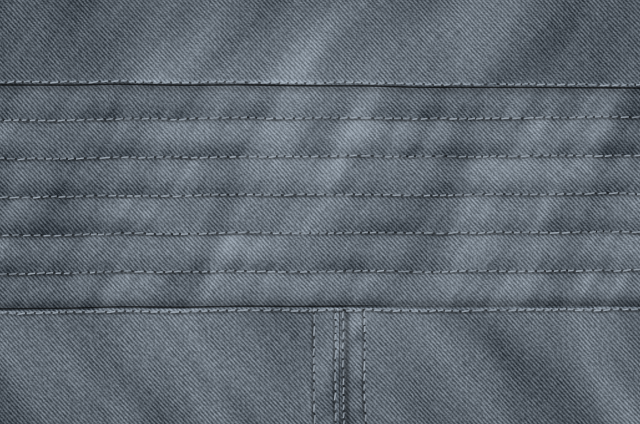
This texture is drawn by a Shadertoy shader. Its source:

```glsl
// Grey-blue twill cloth: a quilted band of stitched rows between two seams, with a vertical seam below.

const vec3 SHADOW_BLUE = vec3(0.20, 0.23, 0.26);
const vec3 LIGHT_BLUE  = vec3(0.52, 0.56, 0.60);
const vec3 THREAD      = vec3(0.64, 0.68, 0.72);

const float TOP_SEAM = 0.803;
const float LOW_SEAM = 0.272;
const float FIRST_ROW = 0.721;
const float ROW_PITCH = 0.0903;
const int   ROW_COUNT = 5;
const float STITCH = 0.0222;
const float SIDE_SEAM = 0.801;

float hash(vec2 p) {
    return fract(sin(dot(p, vec2(127.1, 311.7))) * 43758.5453);
}

float noise(vec2 p) {
    vec2 i = floor(p), f = fract(p);
    f = f * f * (3.0 - 2.0 * f);
    return mix(mix(hash(i), hash(i + vec2(1, 0)), f.x),
               mix(hash(i + vec2(0, 1)), hash(i + vec2(1, 1)), f.x), f.y);
}

float fbm(vec2 p) {
    return 0.55 * noise(p) + 0.3 * noise(p * 2.03 + 7.1) + 0.15 * noise(p * 4.1 + 3.7);
}

// Soft line of the given half width around zero
float line(float d, float halfWidth, float px) {
    return 1.0 - smoothstep(halfWidth - 0.7 * px, halfWidth + 0.7 * px, abs(d));
}

float bump(float d, float width) {
    return exp(-d * d / (width * width));
}

// Diagonal ribs falling to the right, broken up by uneven yarn and lint
float twill(vec2 p) {
    vec2 normal = vec2(0.731, 0.682);
    float along = dot(p, vec2(normal.y, -normal.x));
    float across = dot(p, normal) + 0.003 * noise(p * 14.0);
    float rib = sin(across * 6.28318 * 132.0);
    float yarn = noise(vec2(along * 170.0, across * 264.0)) - 0.5;
    float lint = noise(p * 340.0) - 0.5;
    return (0.19 + 0.14 * noise(p * 40.0)) * rib + 0.24 * yarn + 0.34 * lint;
}

// Lays one run of thread: broken groove, then thin dashes of uneven length, tone and slant
vec3 sewRun(vec3 cloth, float along, float across, float seed, float px) {
    float u = along / STITCH + 1.2 * noise(vec2(along * 11.0, seed));
    float id = floor(u), f = fract(u) - 0.5;
    float random = hash(vec2(id, seed));
    float sway = 0.003 * (noise(vec2(along * 24.0, seed + 4.0)) - 0.5);
    float d = across + sway + (random - 0.5) * 0.0016 - f * 0.0025;
    float dash = line(f, 0.28 + 0.16 * hash(vec2(seed, id)), px / STITCH) * line(d, 0.0017, px);
    float wear = noise(vec2(along * 31.0, seed + 9.0));
    cloth *= 1.0 - (0.14 + 0.24 * wear) * bump(across + sway + 0.004, 0.0032);
    cloth *= 1.0 - 0.45 * line(f - 0.5, 0.12, px / STITCH) * line(across + sway, 0.0022, px);
    cloth *= 1.0 - 0.45 * line(f + 0.5, 0.12, px / STITCH) * line(across + sway, 0.0022, px);
    return mix(cloth, THREAD, dash * (0.35 + 0.4 * random + 0.25 * wear));
}

// Puffed channels with slanted puckers pulled in by each row
float bandShade(vec2 p) {
    float row = (p.y - FIRST_ROW) / ROW_PITCH;
    float id = floor(row), v = fract(row);
    float slant = p.x - 0.42 * p.y;
    float puff = smoothstep(0.0, 0.6, v) - 0.35 * smoothstep(0.75, 1.0, v) - 0.5;
    float folds = fbm(vec2(slant * 11.0, p.y * 2.0)) - 0.5;
    float lean = p.x - (0.5 + 0.4 * hash(vec2(id, 6.0))) * v * ROW_PITCH;
    float puckers = noise(vec2(lean * 24.0, id * 5.3 + 0.6 * v)) - 0.5;
    float creases = noise(vec2(lean * 52.0, id * 9.1 + v)) - 0.5;
    float pull = 0.35 + 0.65 * abs(2.0 * v - 1.0);
    float strength = 0.5 * noise(vec2(p.x * 7.0, id * 3.7));
    return puff * strength + folds * 0.76 + (puckers * 0.4 + creases * 0.22) * pull;
}

// Broad creases leaning by the given slope
float panelShade(vec2 p, float slope, float seed) {
    float broad = fbm(vec2((p.x - slope * p.y) * 6.0 + seed, p.y * 2.6)) - 0.5;
    float fine = noise(vec2((p.x - slope * p.y) * 17.0, p.y * 6.0 + seed)) - 0.5;
    return broad * 0.95 + fine * 0.2;
}

void mainImage(out vec4 fragColor, in vec2 fragCoord) {
    vec2 p = fragCoord / iResolution.y;
    float px = 1.0 / iResolution.y;
    float width = iResolution.x * px;
    float tilt = 0.008 * (p.x / width - 0.5);
    float wobble = 0.004 * (noise(vec2(p.x * 7.0, 2.0)) - 0.5);
    vec2 q = vec2(p.x, p.y - tilt - wobble);
    float topD = p.y - TOP_SEAM + tilt - wobble;
    float lowD = q.y - LOW_SEAM;
    float sideD = p.x - SIDE_SEAM - 0.002 * (noise(vec2(p.y * 14.0, 5.0)) - 0.5);
    float below = 1.0 - smoothstep(-px, px, lowD);

    // Cloth relief
    float shade = topD > 0.0 ? panelShade(p, 0.65, 3.0) + 0.04
                : lowD > 0.0 ? bandShade(q) : panelShade(p, -0.6, 11.0) + 0.02;
    float flap = below * line(sideD, 0.060, 0.004);
    shade += flap * 0.5 * (noise(vec2(sideD * 22.0, (p.y - 0.4 * sideD) * 27.0)) - 0.5);
    vec2 edge = p / vec2(width, 1.0) - 0.5;
    float tone = 0.61 + shade + twill(p) - 0.5 * dot(edge, edge);
    vec3 color = mix(SHADOW_BLUE, LIGHT_BLUE, clamp(tone, -0.15, 1.3));

    // Folded edges of the two horizontal seams
    color *= 1.0 + 0.2 * bump(topD - 0.001, 0.005) - 0.15 * bump(topD + 0.012, 0.01);
    color *= 1.0 - 0.65 * line(topD + 0.006, 0.0018, px);
    color *= 1.0 + 0.18 * bump(lowD + 0.002, 0.004) - 0.15 * bump(lowD - 0.01, 0.01);
    color *= 1.0 - 0.6 * line(lowD - 0.005, 0.0018, px) * (1.0 - 0.8 * smoothstep(0.8, 0.95, p.x));

    // Vertical seam: raised middle with a shaded right side
    color *= 1.0 + below * (0.12 * bump(sideD, 0.009) - 0.3 * bump(sideD - 0.017, 0.007));
    color *= 1.0 - below * 0.4 * line(sideD, 0.0015, px);

    // Thread
    color = sewRun(color, p.x, topD - 0.001, 1.0, px);
    color = sewRun(color, p.x, lowD + 0.005, 2.0, px);
    for (int i = 0; i < ROW_COUNT; i++) {
        float rowY = FIRST_ROW - ROW_PITCH * float(i);
        color = sewRun(color, p.x, q.y - rowY, 10.0 + float(i), px);
    }
    for (int i = 0; i < 4; i++) {
        float side = i < 2 ? -1.0 : 1.0;
        float offset = side * (i % 2 == 0 ? 0.060 : 0.009);
        vec3 sewn = sewRun(color, p.y, sideD - offset, 20.0 + float(i), px);
        color = mix(color, sewn, below);
    }
    fragColor = vec4(color, 1.0);
}
```
